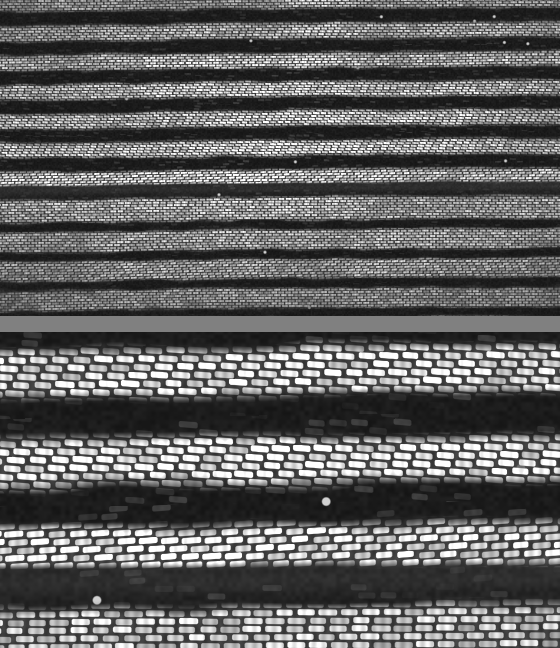
Top: the whole. Bottom: its middle third, enlarged.
This texture is drawn by a Shadertoy shader. Its source:

```glsl
const vec3 INK = vec3(0.11);
const vec3 GAP = vec3(0.25);
const vec3 THREAD = vec3(0.93);
const float TAU = 6.2831853;

float hash(vec2 p) {
    vec3 q = fract(vec3(p.xyx) * 0.1031);
    q += dot(q, q.yzx + 33.33);
    return fract((q.x + q.y) * q.z);
}

float noise(vec2 p) {
    vec2 i = floor(p), f = fract(p);
    f = f * f * (3.0 - 2.0 * f);
    return mix(mix(hash(i), hash(i + vec2(1, 0)), f.x),
               mix(hash(i + vec2(0, 1)), hash(i + vec2(1, 1)), f.x), f.y);
}

float roundBox(vec2 p, vec2 halfSize, float radius) {
    vec2 d = abs(p) - halfSize + radius;
    return length(max(d, 0.0)) + min(max(d.x, d.y), 0.0) - radius;
}

// Coverage of a shape from its signed distance
float fill(float dist, float soft) {
    return smoothstep(soft, -soft, dist);
}

// Depth below the top edge, tilted and gently bowed
float bentDepth(vec2 p, float aspect) {
    float side = 2.0 * p.x / aspect - 1.0;
    return 1.0 - p.y + 0.008 * side - 0.003 * side * side
         + 0.004 * (noise(p * vec2(3.0, 6.0)) - 0.5);
}

// Band number: dark bands lie on whole values, with one slipped repeat
float bandPhase(float depth, float slip) {
    float bump = exp(-pow((depth - 0.6) / 0.03, 2.0));
    return (depth - 0.051) / 0.0926 - slip * smoothstep(0.6, 0.68, depth) + 0.07 * bump;
}

// Light of the bands: wide shadows above, narrow ones below
float bandLight(float phase, float lower, float wobble) {
    float wave = 0.5 - 0.5 * cos(TAU * phase) + wobble;
    return smoothstep(mix(0.12, 0.0, lower), mix(0.78, 0.48, lower), wave);
}

// One staggered thread row: x is coverage, y is a random value per dash
vec2 dashes(vec2 p, vec2 density, float slant, float tilt, float soft) {
    vec2 g = p * density;
    float row = floor(g.y);
    g.x += 0.5 * mod(row, 2.0) + row * slant + 0.22 * hash(vec2(row, 7.0));
    g.x += 0.5 * noise(vec2(p.x * 4.0, row * 0.4));
    vec2 cell = vec2(floor(g.x), row);
    vec2 q = fract(g) - 0.5;
    float rnd = hash(cell + 19.0);
    q.y += tilt * q.x + 0.12 * (rnd - 0.5);
    vec2 halfSize = vec2(0.36 + 0.09 * hash(cell + 53.0), 0.37) / density;
    return vec2(fill(roundBox(q / density, halfSize, 0.0022), soft), rnd);
}

// Small scattered specks
float specks(vec2 p, float density, float chance, float radius, float soft) {
    vec2 cell = floor(p * density);
    vec2 spot = 0.2 + 0.6 * vec2(hash(cell + 3.0), hash(cell + 71.0));
    float dist = length(fract(p * density) - spot) / density - radius;
    return fill(dist, soft) * step(hash(cell + 131.0), chance);
}

void mainImage(out vec4 fragColor, in vec2 fragCoord) {
    float pixel = 1.0 / iResolution.y;
    float aspect = iResolution.x * pixel;
    vec2 p = fragCoord * pixel;

    // Bands
    float depth = bentDepth(p, aspect);
    float phase = bandPhase(depth, 0.14);
    float lower = smoothstep(0.6, 0.65, depth);
    float wobble = 0.25 * (noise(p * vec2(14.0, 70.0)) - 0.5);
    float light = bandLight(phase, lower, wobble);

    // Woven dashes, leaning differently in each band
    float lean = hash(vec2(floor(phase), 5.0)) - 0.5;
    vec2 dash = dashes(vec2(p.x, depth), vec2(44.0, 115.0), 0.5 * lean, 0.5 * lean, 0.75 * pixel);

    // Uneven exposure, strongest in the middle
    vec2 away = vec2(p.x / aspect - 0.5, depth - 0.47);
    float exposure = 1.08 - 0.65 * away.x * away.x - 1.1 * away.y * away.y;
    exposure *= mix(1.0, 0.87, lower) * (0.88 + 0.24 * noise(p * 5.0));

    // Threads fade and drop out in the shadows
    float stray = smoothstep(0.55, 1.0, dash.y) * 0.24;
    float lit = max(light * (0.74 + 0.4 * dash.y), stray);
    vec3 ground = mix(INK, GAP, light);
    ground += 0.08 * exp(-pow((depth - 0.595) / 0.018, 2.0));
    vec3 color = mix(ground, max(ground, THREAD * lit * exposure), dash.x);

    // Fine vertical ribs and grain
    color *= 0.95 + 0.09 * cos(TAU * p.x * 96.0) * light;
    color += 0.05 * (noise(p * 210.0) - 0.5);

    // Bright specks, mostly in the shadows
    float speck = specks(p, 11.0, 0.12, 0.0045, pixel);
    color = mix(color, vec3(0.82), speck * (1.0 - 0.7 * light));

    fragColor = vec4(clamp(color, 0.0, 1.0), 1.0);
}
```
